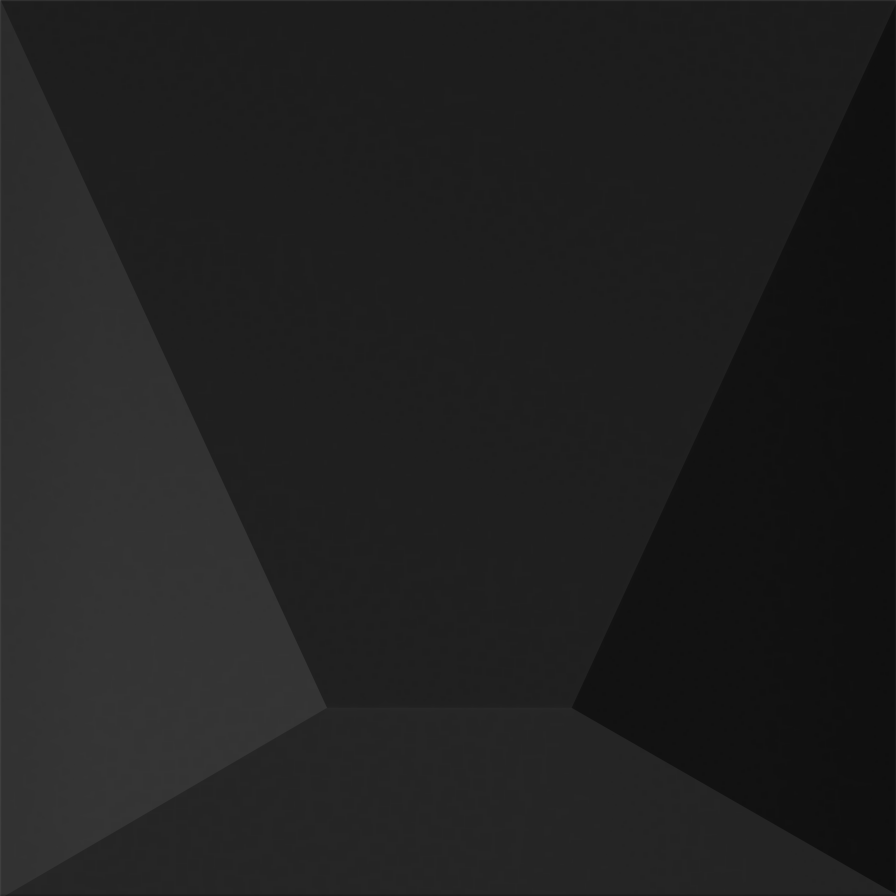
A Shadertoy shader for this background:

```glsl
// A dark faceted tile: four sloping planes meet at a short, low ridge.
// Signed distances to the crease lines select each plane, which is then
// shaded with a soft gradient, square cellular grain, glints and a thin rim.

// Signed distance to the line from a to b, positive on its left.
float lineSide(vec2 p, vec2 a, vec2 b) {
    vec2 dir = normalize(b - a);
    vec2 rel = p - a;
    return dir.x * rel.y - dir.y * rel.x;
}

// Distance to the segment from a to b.
float segmentDistance(vec2 p, vec2 a, vec2 b) {
    vec2 ab = b - a;
    return length(p - a - ab * clamp(dot(p - a, ab) / dot(ab, ab), 0.0, 1.0));
}

// Smooth coverage of the region where d is positive.
float coverage(float d, float soft) {
    return smoothstep(-soft, soft, d);
}

vec2 hash2(vec2 p) {
    vec3 q = fract(p.xyx * vec3(0.1031, 0.1030, 0.0973));
    q += dot(q, q.yzx + 33.33);
    return fract((q.xx + q.yz) * q.zy);
}

// Cellular noise with square cells: the larger axis offset to the nearest point.
float squareCells(vec2 p) {
    vec2 cell = floor(p), f = fract(p);
    float nearest = 2.0;
    for (int y = -1; y <= 1; y++) {
        for (int x = -1; x <= 1; x++) {
            vec2 o = vec2(x, y);
            vec2 d = abs(o + hash2(cell + o) - f);
            nearest = min(nearest, max(d.x, d.y));
        }
    }
    return nearest;
}

void mainImage(out vec4 fragColor, in vec2 fragCoord) {
    vec2 p = fragCoord / iResolution.xy;
    float soft = max(0.0008, 0.7 / min(iResolution.x, iResolution.y));

    // Ends of the ridge and corners of the tile
    vec2 ridgeL = vec2(0.365, 0.210), ridgeR = vec2(0.638, 0.210);
    vec2 topL = vec2(0.002, 0.997), topR = vec2(0.999, 0.994);
    vec2 baseL = vec2(0.007, 0.001), baseR = vec2(1.0, 0.002);

    // Shade of each plane
    float upper = mix(0.125, 0.111, smoothstep(0.3, 1.5, p.y + 0.45 * p.x));
    float lower = 0.147 - 0.007 * smoothstep(0.5, 1.0, p.x);
    float left = mix(0.206, 0.180, smoothstep(0.15, 1.0, p.y))
               - 0.010 * (1.0 - smoothstep(0.0, 0.12, p.x));
    float right = mix(0.070, 0.062, smoothstep(0.82, 1.0, p.x));

    // Join the planes along their creases
    float leftMask = coverage(min(lineSide(p, ridgeL, topL), lineSide(p, baseL, ridgeL)), soft);
    float rightMask = coverage(min(lineSide(p, topR, ridgeR), lineSide(p, ridgeR, baseR)), soft);
    float shade = mix(upper, lower, coverage(ridgeL.y - p.y, soft));
    shade = mix(shade, left, leftMask);
    shade = mix(shade, right, rightMask);

    // Faint glints on the ridge and the right crease
    shade += 0.012 * exp(-segmentDistance(p, ridgeL, ridgeR) / 0.0025);
    shade += 0.006 * exp(-segmentDistance(p, ridgeR, topR) / 0.0025);

    // Faint patchy grain
    shade += 0.005 * (squareCells(p * 64.0) - 0.4);

    // Thin rim: lit along the top and left, dim along the base
    shade += 0.07 * (1.0 - coverage(1.0 - p.y - 0.0013, soft));
    shade += 0.05 * (1.0 - coverage(p.x - 0.0013, soft));
    shade += 0.03 * (1.0 - coverage(1.0 - p.x - 0.0013, soft));
    shade -= 0.03 * (1.0 - coverage(p.y - 0.0018, soft));

    fragColor = vec4(vec3(shade), 1.0);
}
```
